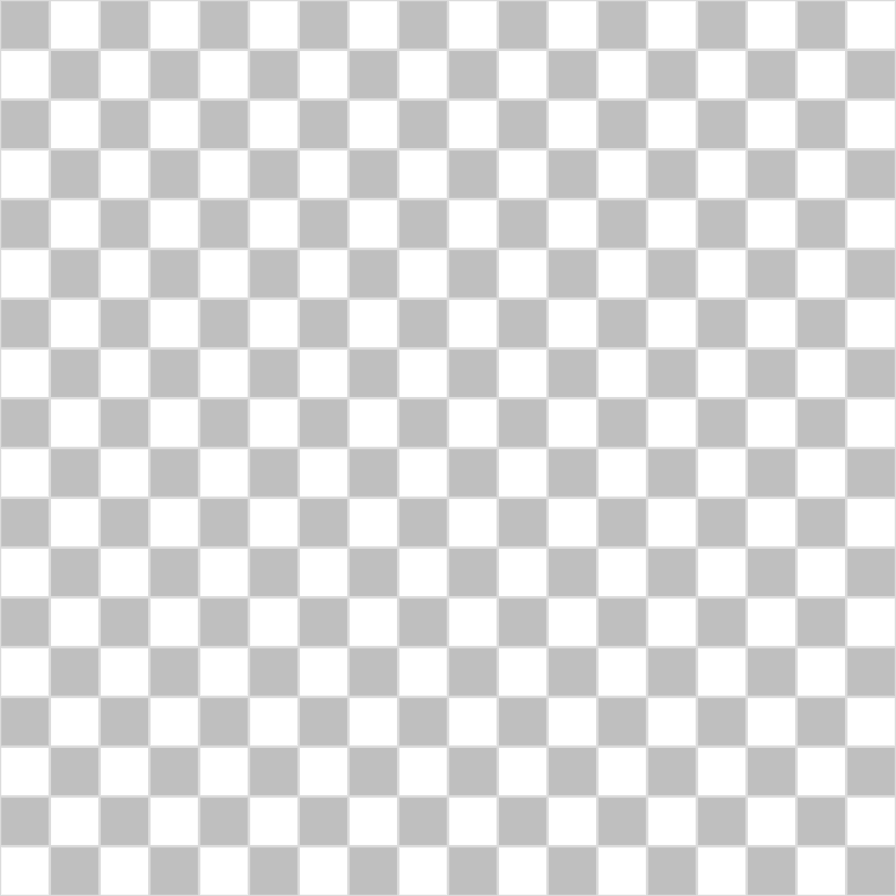
A WebGL 2 fragment shader for this pattern:

```glsl
#version 300 es
precision highp float;
// Grey and white checkerboard with a thin pale line along every cell border.
// Cell parity comes from the product of two square waves; the line comes
// from the distance to the nearest border. An even cell count makes it tile.

#define CELLS 18.0          // cells across and down, must be even
#define LINE_WIDTH 0.050    // border line width, in cells
#define EDGE_SOFTNESS 0.022 // least blur of an edge, in cells
#define WHITE vec3(1.0)
#define GREY vec3(0.75)
#define LINE_COLOR vec3(0.86)

uniform vec2 u_resolution;
out vec4 fragColor;

// Distance to the nearest cell border on each axis, in cells.
vec2 borderDistance(vec2 p) {
  return 0.5 - abs(fract(p) - 0.5);
}

// Smooth square wave: +1 in even cells, -1 in odd cells, 0 on a border.
vec2 squareWave(vec2 p, vec2 blur) {
  vec2 parity = 1.0 - 2.0 * mod(floor(p), 2.0);
  return parity * clamp(2.0 * borderDistance(p) / blur, 0.0, 1.0);
}

// Coverage of the border lines on each axis.
vec2 lineCoverage(vec2 p, vec2 blur) {
  vec2 coverage = (0.5 * LINE_WIDTH - borderDistance(p)) / blur + 0.5;
  return clamp(coverage, vec2(0.0), min(vec2(1.0), LINE_WIDTH / blur));
}

void main() {
  vec2 p = gl_FragCoord.xy / u_resolution * CELLS;
  vec2 blur = max(CELLS / u_resolution, vec2(EDGE_SOFTNESS));

  // Checker fill, white in the lower left cell
  vec2 wave = squareWave(p, blur);
  vec3 color = mix(GREY, WHITE, 0.5 + 0.5 * wave.x * wave.y);

  // Pale border lines
  vec2 lines = lineCoverage(p, blur);
  color = mix(color, LINE_COLOR, max(lines.x, lines.y));

  fragColor = vec4(color, 1.0);
}
```
